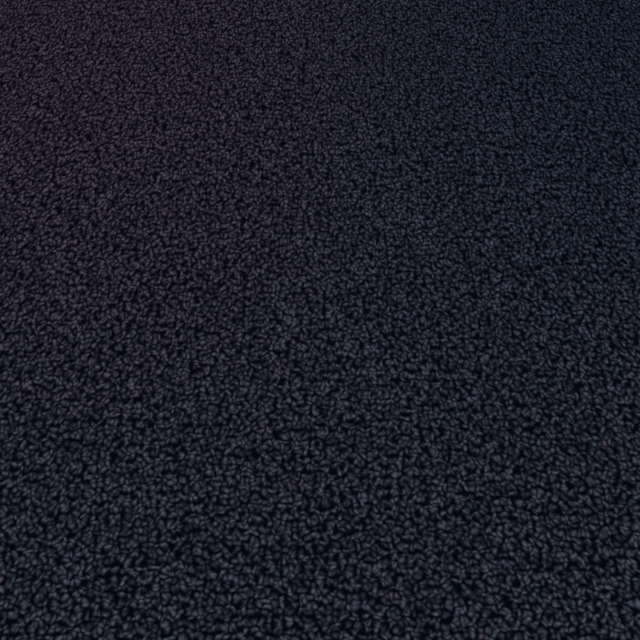
A Shadertoy shader for this texture:

```glsl
// Dark blue-grey loop-pile carpet receding from the viewer, with a faint plum glow at upper left.

#define LOOPS_ACROSS 106.0  // loops along the near edge
#define HORIZON 2.0         // height of the vanishing line
#define LOOP_LENGTH 0.72    // half axes of a loop, in cells
#define LOOP_WIDTH 0.52
#define FALLOFF 1.35        // roundness of the loops
#define CONTRAST 1.14
#define CLUMPING 0.09       // strength of uneven pile
#define FUZZ 0.24           // strength of fine fibre noise
#define TINT_SPREAD 0.012   // colour variation between loops
#define GAP_COLOR vec3(0.014, 0.026, 0.062)
#define YARN_COLOR vec3(0.256, 0.264, 0.314)
#define GLOW_COLOR vec3(0.040, 0.002, 0.014)

vec3 hash3(vec2 p) {
    vec3 q = fract(p.xyx * vec3(0.1031, 0.1030, 0.0973));
    q += dot(q, q.yxz + 33.33);
    return fract((q.xxy + q.yzz) * q.zyx);
}

vec2 gradient(vec2 p) {
    float angle = 6.2832 * hash3(p).x;
    return vec2(cos(angle), sin(angle));
}

float gradientNoise(vec2 p) {
    vec2 i = floor(p), f = fract(p);
    vec2 u = f * f * f * (f * (f * 6.0 - 15.0) + 10.0);
    vec2 e = vec2(0.0, 1.0);
    float low = mix(dot(gradient(i), f), dot(gradient(i + e.yx), f - e.yx), u.x);
    float high = mix(dot(gradient(i + e.xy), f - e.xy), dot(gradient(i + e.yy), f - e.yy), u.x);
    return mix(low, high, u.y);
}

// Canvas to floor: loops shrink with distance but stay round.
vec2 floorPosition(vec2 uv) {
    float depth = HORIZON - uv.y;
    return LOOPS_ACROSS * HORIZON * vec2((uv.x - 0.5) / depth, -log(depth)) + 300.0;
}

// Brightness of the topmost yarn loop (x) and its random tint (y).
vec2 pile(vec2 p) {
    vec2 cell = floor(p);
    vec2 top = vec2(0.0, 0.5);
    for (int y = -1; y <= 1; y++) {
        for (int x = -1; x <= 1; x++) {
            vec2 id = cell + vec2(x, y);
            vec3 rnd = hash3(id);
            vec3 look = hash3(id + 71.7);
            vec2 d = p - id - 0.05 - 0.9 * rnd.xy;
            float angle = 3.1416 * rnd.z;
            vec2 axis = vec2(cos(angle), sin(angle));
            vec2 q = vec2(dot(d, axis), dot(d, vec2(-axis.y, axis.x)));
            q /= vec2(LOOP_LENGTH, LOOP_WIDTH);
            float light = mix(0.5, 1.02, look.x) * (1.0 + 0.35 * clamp(d.y, -0.8, 0.8));
            float shade = light * exp(-FALLOFF * dot(q, q));
            if (shade > top.x) top = vec2(shade, look.y);
        }
    }
    return top;
}

vec3 carpet(vec2 uv) {
    vec2 p = floorPosition(uv);
    vec2 warp = vec2(gradientNoise(p * 0.6), gradientNoise(p * 0.6 + 37.0));
    vec2 loop = pile(p + 0.6 * warp);

    // Fibre noise, uneven pile and softer contrast in the distance
    float uneven = FUZZ * gradientNoise(p * 1.3 + 11.0) + CLUMPING * gradientNoise(p * 0.3);
    float contrast = CONTRAST * mix(1.1, 0.85, uv.y);
    float tone = max(0.43 + contrast * (loop.x - 0.45) + uneven, 0.0);
    vec3 color = mix(GAP_COLOR, YARN_COLOR, tone);

    // Plum or teal yarn
    float tint = (loop.y - 0.5) * 2.0 * TINT_SPREAD;
    color += tint * tone * vec3(1.6, -0.5, -0.1);

    // Plum glow at upper left, cooler and dimmer to the right
    vec2 toGlow = uv - vec2(0.08, 0.95);
    color += GLOW_COLOR * exp(-4.0 * dot(toGlow, toGlow)) * (0.45 + tone);
    float cool = smoothstep(0.35, 1.0, uv.x) * smoothstep(0.2, 1.0, uv.y);
    return color * mix(vec3(1.0), vec3(0.80, 0.91, 0.93), cool);
}

void mainImage(out vec4 fragColor, in vec2 fragCoord) {
    // Four samples smooth the fine far loops
    vec3 color = vec3(0.0);
    for (int i = 0; i < 4; i++) {
        vec2 offset = vec2(i % 2, i / 2) * 0.5 - 0.25;
        color += carpet((fragCoord + offset) / iResolution.xy);
    }
    fragColor = vec4(clamp(color * 0.25, 0.0, 1.0), 1.0);
}
```
